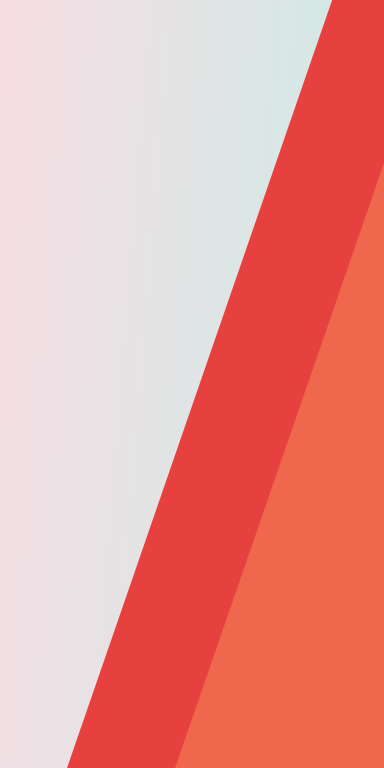
Write a WebGL 2 fragment shader that draws this background.

```glsl
#version 300 es
precision highp float;
// Pale pink-to-mint gradient cut by a slanted red band and an orange corner.

#define BAND_LEFT 0.1745    // band's left edge at the bottom, in canvas widths
#define BAND_WIDTH 0.2815   // horizontal width of the band
#define BAND_LEAN 0.6905    // shift to the right from bottom to top
#define GRADIENT_TILT 0.16  // how far the gradient advances from top to bottom
#define GRADIENT_SPAN 0.86  // length of the gradient

uniform vec2 u_resolution;
out vec4 fragColor;

const vec3 PINK = vec3(0.965, 0.867, 0.890);
const vec3 MINT = vec3(0.835, 0.910, 0.900);
const vec3 RED = vec3(0.906, 0.255, 0.247);
const vec3 ORANGE = vec3(0.937, 0.404, 0.302);

// Antialiased coverage of the region where d is positive
float coverage(float d) {
    return clamp(d / length(vec2(dFdx(d), dFdy(d))) + 0.5, 0.0, 1.0);
}

void main() {
    vec2 uv = gl_FragCoord.xy / u_resolution;

    // Soft backdrop, running mostly left to right
    float t = (uv.x + GRADIENT_TILT * (1.0 - uv.y)) / GRADIENT_SPAN;
    vec3 color = mix(PINK, MINT, clamp(t, 0.0, 1.0));

    // Parallel slanted edges
    float across = uv.x - BAND_LEFT - BAND_LEAN * uv.y;
    color = mix(color, RED, coverage(across));
    color = mix(color, ORANGE, coverage(across - BAND_WIDTH));

    fragColor = vec4(color, 1.0);
}
```
